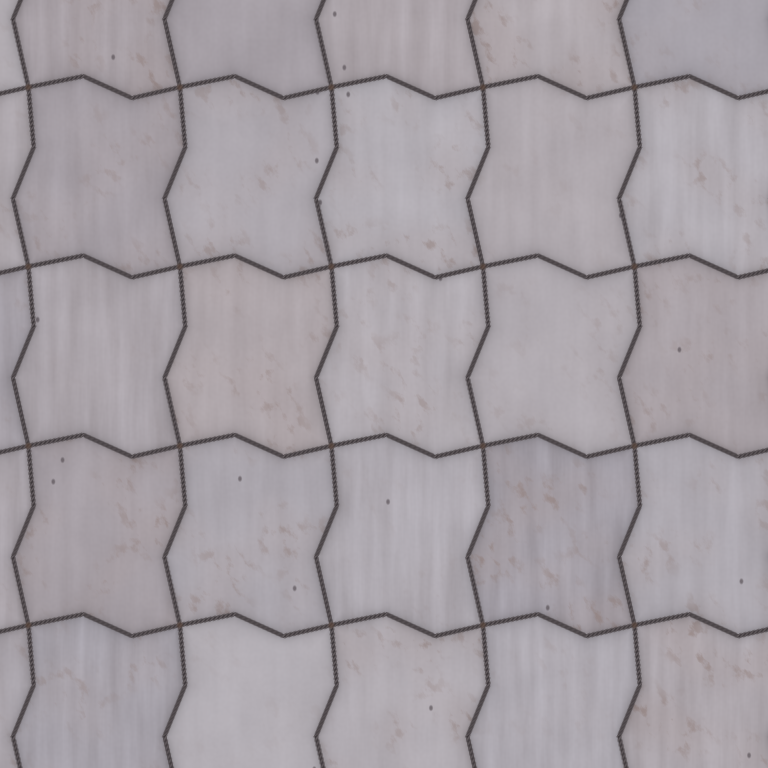
A WebGL 1 fragment shader for this texture:

```glsl
precision highp float;
// Interlocking stone pavers: a grid of cells whose borders bend as zigzags.
// Each paver gets its own tone, streaks, rust stains and pits from noise
// seeded by its cell; the thin dark joints are twisted like cord.

uniform vec2 u_resolution;

const vec2 PITCH = vec2(0.1973, 0.2335);   // paver size
const vec2 ORIGIN = vec2(0.0370, 0.1135);  // first joint crossing, from top left
const float JOINT_HALF_WIDTH = 0.0023;
const float TWIST_PERIOD = 0.0058;

const vec3 STONE_DARK = vec3(0.590, 0.572, 0.610);
const vec3 STONE_LIGHT = vec3(0.715, 0.698, 0.722);
const vec3 STONE_WARM = vec3(0.665, 0.615, 0.620);
const vec3 STAIN = vec3(0.540, 0.465, 0.445);
const vec3 PIT = vec3(0.36, 0.33, 0.35);
const vec3 CORD_DARK = vec3(0.23, 0.21, 0.22);
const vec3 CORD_LIGHT = vec3(0.42, 0.39, 0.40);
const vec3 RUST = vec3(0.36, 0.27, 0.22);

vec2 hash2(vec2 p) {
  vec3 q = fract(p.xyx * vec3(0.1031, 0.1030, 0.0973));
  q += dot(q, q.yzx + 33.33);
  return fract((q.xx + q.yz) * q.zy);
}

float gradientCorner(vec2 cell, vec2 f, vec2 corner) {
  float angle = 6.28318 * hash2(cell + corner).x;
  return dot(vec2(cos(angle), sin(angle)), f - corner);
}

float gradientNoise(vec2 p) {
  vec2 i = floor(p), f = p - i;
  vec2 u = f * f * f * (f * (f * 6.0 - 15.0) + 10.0);
  return mix(mix(gradientCorner(i, f, vec2(0, 0)), gradientCorner(i, f, vec2(1, 0)), u.x),
             mix(gradientCorner(i, f, vec2(0, 1)), gradientCorner(i, f, vec2(1, 1)), u.x), u.y);
}

float fbm(vec2 p) {
  float sum = 0.0, amp = 1.0;
  for (int i = 0; i < 4; i++) {
    sum += amp * gradientNoise(p);
    p = p * 2.03 + 17.3;
    amp *= 0.5;
  }
  return sum;
}

// Periodic polyline through (0,0), a, b and (1,0).
float zigzag(float t, vec2 a, vec2 b) {
  t = fract(t);
  if (t < a.x) return a.y * t / a.x;
  if (t < b.x) return mix(a.y, b.y, (t - a.x) / (b.x - a.x));
  return b.y * (1.0 - t) / (1.0 - b.x);
}

float verticalBend(float y) { return zigzag(y, vec2(0.335, 0.035), vec2(0.62, -0.102)); }
float horizontalBend(float x) { return zigzag(x, vec2(0.363, -0.061), vec2(0.684, 0.061)); }

// Signed distance to the nearest joint, from cell offset and slope.
float jointDistance(float offset, float size, float slope) {
  return (fract(offset + 0.5) - 0.5) * size / sqrt(1.0 + slope * slope);
}

// Twist wave along a joint, fading where the joint runs steeply aslant.
float twist(float along, float across, float slope) {
  float wave = sin(6.28318 * (along + across) / TWIST_PERIOD);
  return wave * (1.0 - 0.75 * smoothstep(0.12, 0.35, abs(slope)));
}

vec3 paintJoint(vec3 col, float d, float wave, float pixel) {
  float edge = abs(d) - JOINT_HALF_WIDTH - 0.0006 * wave;
  vec3 cord = mix(CORD_DARK, CORD_LIGHT, 0.42 + 0.38 * wave);
  return mix(col, cord, 1.0 - smoothstep(-0.7 * pixel, 0.7 * pixel + 0.0008, edge));
}

vec3 stone(vec2 p, vec2 id) {
  vec2 tone = hash2(id + 41.0), wear = hash2(id + 87.0);
  vec2 s = p + 9.0 * hash2(id + 13.0);
  vec3 col = mix(STONE_DARK, STONE_LIGHT, 0.22 + 0.73 * sqrt(tone.x));
  col = mix(col, STONE_WARM, 0.5 * tone.y * tone.y);

  // Broad clouding and vertical streaks
  col += 0.022 * fbm(s * 14.0);
  float streak = fbm(s * vec2(48.0, 5.0));
  col += (0.012 + 0.045 * wear.x) * streak * vec3(0.95, 1.0, 1.08);

  // Slanted rust blotches gathered in patches
  float patches = smoothstep(-0.25, 0.45, gradientNoise(s * 13.0 + 5.0));
  float blotch = smoothstep(0.08, 0.65, fbm(vec2(s.x + 0.5 * s.y, s.y - 0.3 * s.x) * vec2(55.0, 38.0)));
  col = mix(col, STAIN, 0.72 * wear.y * patches * blotch);
  col = mix(col, STONE_WARM, 0.35 * wear.y * patches);

  // Sparse dark pits and fine grain
  vec2 g = s * 26.0, rnd = hash2(floor(g) + 3.0);
  float pit = length((fract(g) - 0.25 - 0.5 * rnd) * vec2(1.3, 0.9));
  col = mix(col, PIT, 0.7 * step(0.965, hash2(floor(g) + 71.0).x) * (1.0 - smoothstep(0.03, 0.12, pit)));
  return col + 0.008 * gradientNoise(s * 190.0);
}

void main() {
  vec2 p = gl_FragCoord.xy / u_resolution;
  float pixel = 1.0 / min(u_resolution.x, u_resolution.y);
  vec2 q = (vec2(p.x, 1.0 - p.y) - ORIGIN) / PITCH;

  // Bent cell coordinates, joint slopes and distances
  vec2 bent = q - vec2(verticalBend(q.y), horizontalBend(q.x));
  const float H = 0.015;
  float slopeV = (verticalBend(q.y + H) - verticalBend(q.y - H)) / (2.0 * H) * PITCH.x / PITCH.y;
  float slopeH = (horizontalBend(q.x + H) - horizontalBend(q.x - H)) / (2.0 * H) * PITCH.y / PITCH.x;
  float dV = jointDistance(bent.x, PITCH.x, slopeV);
  float dH = jointDistance(bent.y, PITCH.y, slopeH);

  // Stone, contact shadow, then cords with rusty crossings
  vec3 col = stone(p, floor(bent));
  float d = min(abs(dV), abs(dH));
  col *= 1.0 - 0.22 * exp(-d / 0.0045) - 0.06 * exp(-d / 0.016);
  col = paintJoint(col, dV, twist(q.y * PITCH.y, dV, slopeV), pixel);
  col = paintJoint(col, dH, twist(q.x * PITCH.x, dH, slopeH), pixel);
  col = mix(col, RUST, 0.6 * (1.0 - smoothstep(0.001, 0.006, length(vec2(dV, dH)))));
  gl_FragColor = vec4(col, 1.0);
}
```
